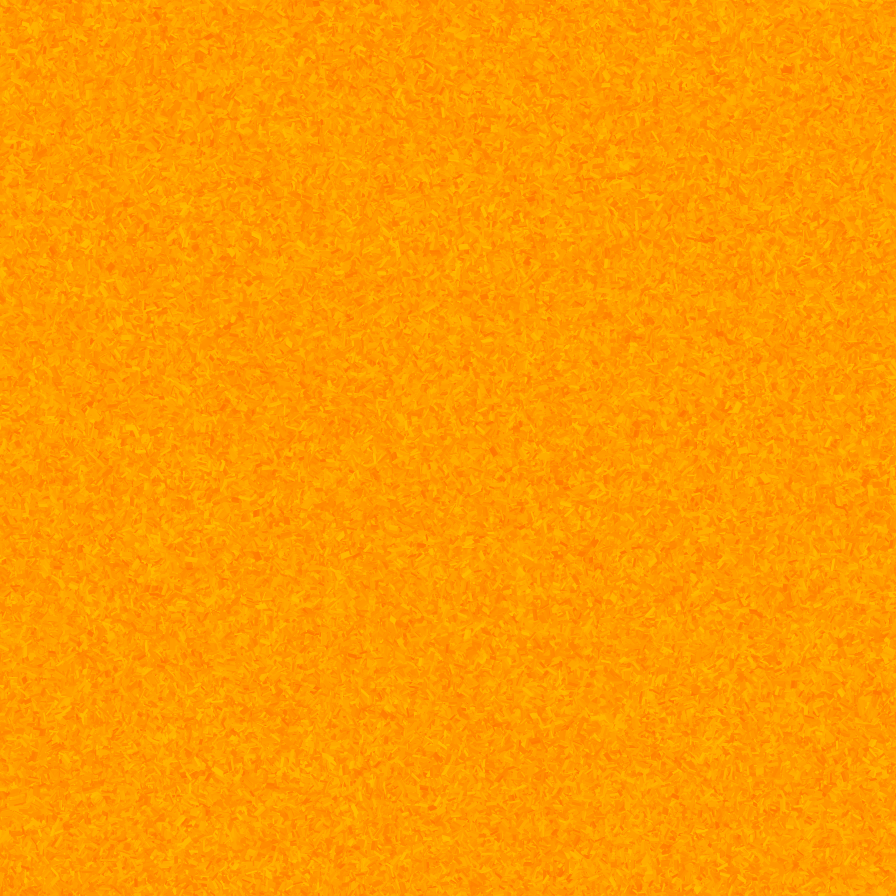
Give the GLSL for this texture, as a WebGL 2 fragment shader.

```glsl
#version 300 es
precision highp float;
// Dense bed of tiny amber flakes lying in every direction.
// Jittered grids of several sizes are painted over one another; each flake
// is a slanted box split lengthwise into fibres of slightly different tone.

uniform vec2 u_resolution;
out vec4 fragColor;

const int LAYERS = 10;
const float PI = 3.14159;
const float MEAN_TONE = 0.605;    // green channel of the average flake
const float FLAKE_SPREAD = 0.078; // tone range between flakes
const float FIBRE_SPREAD = 0.095; // tone range between fibres of one flake

// Integer hash: three values in 0..1 for a lattice point.
vec3 hash3(ivec3 key) {
    uvec3 v = uvec3(key) * 1664525u + 1013904223u;
    v.x += v.y * v.z;
    v.y += v.z * v.x;
    v.z += v.x * v.y;
    v ^= v >> 16u;
    v.x += v.y * v.z;
    v.y += v.z * v.x;
    v.z += v.x * v.y;
    return vec3(v >> 8u) / 16777216.0;
}

// Smooth value noise, used for drifts of coarse and fine flakes.
float valueNoise(vec2 p, int seed) {
    ivec2 i = ivec2(floor(p));
    vec2 f = fract(p);
    f = f * f * (3.0 - 2.0 * f);
    float a = hash3(ivec3(i, seed)).x;
    float b = hash3(ivec3(i + ivec2(1, 0), seed)).x;
    float c = hash3(ivec3(i + ivec2(0, 1), seed)).x;
    float d = hash3(ivec3(i + ivec2(1, 1), seed)).x;
    return mix(mix(a, b, f.x), mix(c, d, f.x), f.y);
}

// Signed random offset of one fibre.
float fibreTone(int index, ivec2 cell, int seed) {
    return hash3(ivec3(cell, seed + index * 37)).y * 2.0 - 1.0;
}

// Paints one flake over the tone; p and pixel are in canvas units.
float paintFlake(float tone, vec2 p, ivec2 cell, int layer, float size, float keep, float pixel) {
    vec3 place = hash3(ivec3(cell, layer));
    vec3 form = hash3(ivec3(cell, layer + 50));
    vec3 look = hash3(ivec3(cell, layer + 100));
    if (look.x > keep) return tone;

    // Local frame: x along the fibres, y across them.
    vec2 q = p - (vec2(cell) + place.xy) * size;
    float angle = place.z * PI;
    float c = cos(angle), s = sin(angle);
    q = vec2(c * q.x + s * q.y, c * q.y - s * q.x);
    q.x += (form.z - 0.5) * q.y;

    vec2 extent = size * vec2(mix(0.45, 0.85, form.x), mix(0.14, 0.42, form.y * form.y));
    if (abs(q.x) > extent.x + pixel || abs(q.y) > extent.y + pixel) return tone;

    // Neighbouring fibres blend over about one pixel.
    float fibreWidth = mix(0.0026, 0.0050, look.z);
    float across = q.y / fibreWidth + 100.0;
    int fibre = int(floor(across));
    float blend = smoothstep(-0.5, 0.5, (fract(across) - 1.0) * fibreWidth / pixel + 0.5);
    int seed = layer + 200;
    float grain = mix(fibreTone(fibre, cell, seed), fibreTone(fibre + 1, cell, seed), blend);

    // Fibres break off at uneven lengths.
    extent.x *= 0.85 + 0.15 * grain;
    vec2 inside = clamp((extent - abs(q)) / pixel + 0.5, 0.0, 1.0);
    float contrast = mix(0.25, 1.0, form.z);
    float flakeTone = MEAN_TONE + FLAKE_SPREAD * (look.y * 2.0 - 1.0)
                    + FIBRE_SPREAD * contrast * grain;
    return mix(tone, flakeTone, inside.x * inside.y);
}

// Paints a jittered grid of flakes; fixed cell order keeps overlaps stable.
float paintLayer(float tone, vec2 p, int layer, float size, float keep, float pixel) {
    ivec2 home = ivec2(floor(p / size));
    for (int y = -1; y <= 1; y++) {
        for (int x = -1; x <= 1; x++) {
            tone = paintFlake(tone, p, home + ivec2(x, y), layer, size, keep, pixel);
        }
    }
    return tone;
}

void main() {
    float pixel = 1.0 / min(u_resolution.x, u_resolution.y);
    vec2 p = gl_FragCoord.xy * pixel;

    // Coarse and fine layers alternate by golden ratio steps.
    float drift = valueNoise(p * 14.0, 900);
    float tone = MEAN_TONE;
    for (int i = 0; i < LAYERS; i++) {
        float fineness = fract(float(i) * 0.618);
        float size = 1.0 / mix(56.0, 165.0, fineness);
        float keep = mix(0.85, 0.25 + 0.75 * drift, fineness);
        tone = paintLayer(tone, p, i, size, keep, pixel);
    }
    fragColor = vec4(1.0, clamp(tone, 0.47, 0.73), 0.0, 1.0);
}
```
